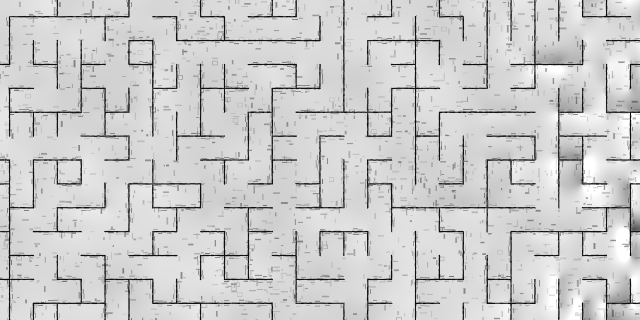
This pattern is drawn by a WebGL 1 fragment shader. Its source:

```glsl
precision highp float;

uniform vec2 u_resolution;

float hash(vec2 p) {
  p = fract(p * vec2(0.1031, 0.1137) + 0.37);
  p += dot(p, p.yx + 33.33);
  return fract((p.x + p.y) * p.x * 7.31);
}

float noise(vec2 p) {
  vec2 i = floor(p), f = fract(p);
  f = f * f * (3.0 - 2.0 * f);
  return mix(mix(hash(i), hash(i + vec2(1, 0)), f.x),
             mix(hash(i + vec2(0, 1)), hash(i + vec2(1, 1)), f.x), f.y);
}

float coverage(float dist, float pixel) {
  return clamp(0.5 - dist / pixel, 0.0, 1.0);
}

float box(vec2 p, vec2 halfSize) {
  vec2 d = abs(p) - halfSize;
  return length(max(d, 0.0)) + min(max(d.x, d.y), 0.0);
}

vec2 randomTurn(vec2 node) {
  float turn = floor(hash(node + 103.0) * 4.0);
  return turn < 2.0 ? vec2(turn * 2.0 - 1.0, 0.0) : vec2(0.0, turn * 2.0 - 5.0);
}

// Odd nodes turn aside when their neighbour already points back at them
vec2 wallDirection(vec2 node) {
  vec2 dir = randomTurn(node);
  bool odd = mod(node.x + node.y, 2.0) > 0.5;
  bool doubled = dot(dir, randomTurn(node + dir)) < -0.5;
  return odd && doubled ? vec2(-dir.y, dir.x) : dir;
}

// One jittered dash or small frame per grid square
float scratches(vec2 p, float scale, float pixel, float density) {
  vec2 id = floor(p * scale);
  vec2 seed = id + scale * 17.0;
  float kind = hash(seed + 5.3);
  vec2 size = vec2(0.04 + 0.12 * hash(seed + 9.1), 0.015 + 0.025 * hash(seed + 2.7));
  if (hash(seed + 14.9) > 0.55) size = size.yx;
  if (kind > 0.97) size = vec2(0.1, 0.08);
  vec2 room = max(vec2(0.46 / scale) - size, 0.0);
  vec2 jitter = vec2(hash(seed + 31.7), hash(seed + 47.2)) * 2.0 - 1.0;
  float dist = box(p - (id + 0.5) / scale - jitter * room, size);
  if (kind > 0.97) dist = abs(dist) - 0.012;
  float ink = 0.1 + 0.32 * pow(hash(seed + 63.4), 2.0);
  return coverage(dist, pixel) * ink * step(hash(seed + 71.8), density);
}

void main() {
  float pixel = 13.4 / u_resolution.y;
  vec2 p = (gl_FragCoord.xy - 0.5 * u_resolution) * pixel;
  vec2 nearest = floor(p + 0.5);
  float wallDist = 10.0, relief = 0.0, fringe = 0.0;

  // Every lattice node grows one wall
  for (int y = -2; y <= 2; y++) {
    for (int x = -2; x <= 2; x++) {
      vec2 node = nearest + vec2(x, y);
      vec2 dir = wallDirection(node);
      vec2 q = p - node;
      float along = dot(q, dir);
      float side = dot(q, abs(dir.yx));
      float d = length(q - dir * clamp(along, 0.0, 1.0));
      wallDist = min(wallDist, d);

      // Light on one side of some walls, shadow on the other
      float strength = 0.04 + 0.48 * smoothstep(5.5, 13.0, node.x);
      strength *= pow(hash(node + 211.0), 3.0);
      strength *= hash(node + 257.0) > 0.2 ? 1.0 : -1.0;
      relief -= strength * side / (d + 0.06) * pow(max(1.0 - d / 1.4, 0.0), 2.5);

      // Broken dashes running beside the wall
      float part = floor(along * 5.0);
      vec2 seed = node * 7.0 + vec2(part, sign(side) * 3.0) + 300.0;
      float offset = 0.06 + 0.07 * hash(seed + 4.1);
      float dash = coverage(abs(abs(side) - offset) - 0.016, pixel);
      dash *= step(0.0, along) * step(along, 1.0) * step(hash(seed), 0.36);
      fringe = max(fringe, dash * (0.12 + 0.45 * hash(seed + 8.6)));
    }
  }

  // Pale ground with faint soft patches
  float tone = 0.852 + 0.07 * (noise(p * 0.6 + 40.0) - 0.5) + relief;
  tone = clamp(tone, 0.25, 1.0);

  // Scratches gather close to the walls
  float density = 0.03 + 0.25 * pow(noise(p * 0.6 + 80.0), 2.0) + 0.25 * exp(-wallDist * 6.0);
  float marks = fringe;
  for (int i = 0; i < 3; i++) {
    float scale = 2.1 + float(i) * 0.9;
    marks = max(marks, scratches(p + float(i) * 37.0 + 150.0, scale, pixel, density));
  }
  tone *= 1.0 - marks;

  // Thin dark walls with slightly uneven edges
  float rough = 0.014 * (hash(floor(p * 9.0) + 500.0) - 0.5);
  tone = mix(tone, 0.06, coverage(wallDist - 0.026 - rough, pixel));
  gl_FragColor = vec4(vec3(tone), 1.0);
}
```
